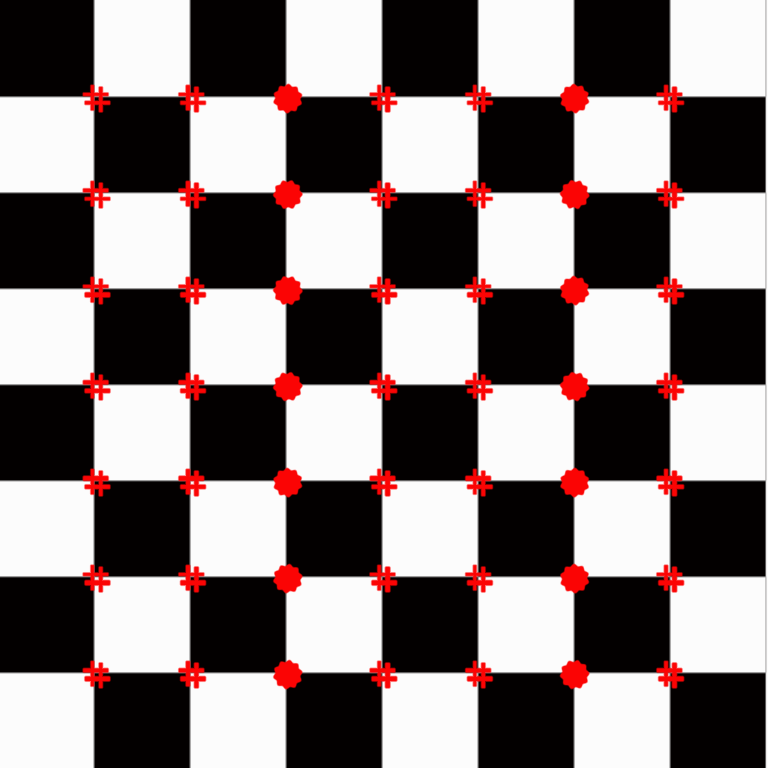
A WebGL 1 fragment shader for this pattern:

```glsl
precision highp float;

uniform vec2 u_resolution;

const float CELLS = 8.0;
const vec2 BOARD_SHIFT = vec2(-0.02, -0.008);
const vec2 MARK_PITCH = vec2(0.996, 1.0);
const vec2 MARK_SHIFT = vec2(0.01, -0.027);
const vec3 WHITE = vec3(0.99);
const vec3 BLACK = vec3(0.01, 0.0, 0.0);
const vec3 RED = vec3(0.985, 0.015, 0.015);

float hash(vec2 p) {
  vec3 q = fract(vec3(p.xyx) * 0.1031);
  q += dot(q, q.yzx + 33.33);
  return fract((q.x + q.y) * q.z);
}

// Alternates between +1 and -1 in each unit, with soft crossings
float softSquareWave(float x, float soft) {
  float triangle = abs(mod(x - 0.5, 2.0) - 1.0) - 0.5;
  return clamp(triangle / soft, -1.0, 1.0);
}

float checkerboard(vec2 p, float soft) {
  p.y = min(p.y, CELLS - 0.5);
  float wave = softSquareWave(p.x, soft) * softSquareWave(p.y, soft);
  float margin = smoothstep(-soft, soft, p.x - CELLS);
  return mix(0.5 + 0.5 * wave, 1.0, margin);
}

// Horizontal stroke with slightly rounded ends
float strokeDistance(vec2 p, float halfLength, float halfWidth) {
  float corner = 0.6 * halfWidth;
  vec2 d = abs(p) - vec2(halfLength, halfWidth) + corner;
  return length(max(d, 0.0)) + min(max(d.x, d.y), 0.0) - corner;
}

// Two parallel strokes, staggered along their length
float strokePair(vec2 p, float seed, float stagger) {
  float lower = mix(0.018, 0.030, hash(vec2(seed, 3.0)));
  float upper = mix(0.018, 0.030, hash(vec2(seed, 8.0)));
  vec2 offset = vec2(stagger, -0.044);
  return min(strokeDistance(p - offset, 0.135, lower),
             strokeDistance(p + offset, 0.135, upper));
}

float crossHatch(vec2 p, vec2 id) {
  float across = strokePair(p, id.y + 11.0, 0.009);
  float upright = strokePair(p.yx, id.x + 29.0, 0.009);
  return min(across, upright);
}

float scallopedDisc(vec2 p, vec2 id) {
  float phase = 6.2832 * hash(id);
  float radius = 0.143 + 0.010 * cos(10.0 * atan(p.y, p.x) + phase);
  return length(p) - radius;
}

// Every third column of marks is a solid disc
float markDistance(vec2 p) {
  vec2 grid = (p - MARK_SHIFT) / MARK_PITCH;
  vec2 id = clamp(floor(grid + 0.5), 1.0, CELLS - 1.0);
  vec2 local = p - MARK_SHIFT - id * MARK_PITCH;
  float solid = 1.0 - step(0.5, mod(id.x, 3.0));
  return mix(crossHatch(local, id), scallopedDisc(local, id), solid);
}

void main() {
  vec2 p = gl_FragCoord.xy / u_resolution * CELLS;
  float pixel = CELLS / min(u_resolution.x, u_resolution.y);
  float soft = max(0.012, 0.75 * pixel);

  vec3 color = mix(BLACK, WHITE, checkerboard(p - BOARD_SHIFT, soft));
  float mark = 1.0 - smoothstep(-soft, soft, markDistance(p));
  color = mix(color, RED, mark);

  gl_FragColor = vec4(color, 1.0);
}
```
